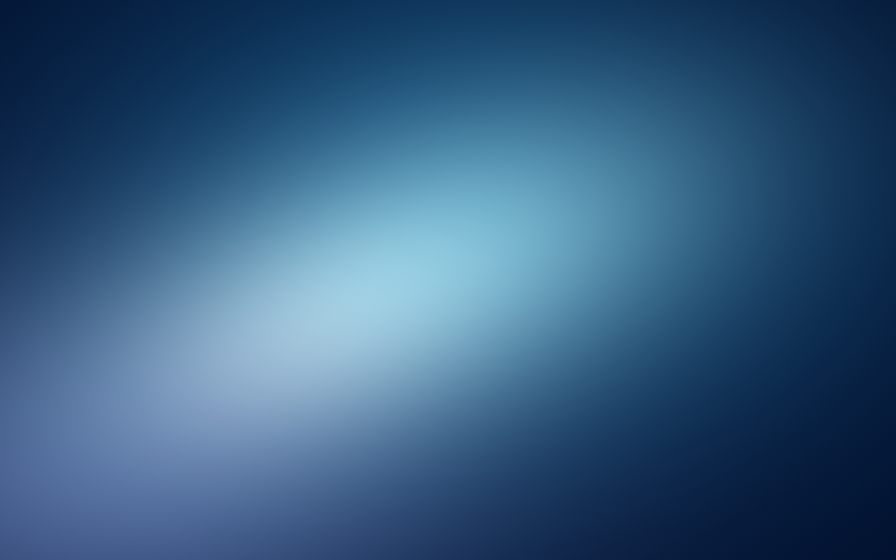
Write a WebGL 2 fragment shader that draws this background.

```glsl
#version 300 es
precision highp float;
// A soft blurred light on deep navy: a tilted cyan beam crosses the middle,
// with a periwinkle haze in the lower left and dark outer corners.
// Every layer is a rotated elliptical Gaussian added to the base colour.

uniform vec2 u_resolution;
out vec4 fragColor;

const float ASPECT = 1.6;
const vec3 NAVY = vec3(0.0, 0.05, 0.165);
const vec3 OCEAN = vec3(0.08, 0.26, 0.32);
const vec3 CYAN = vec3(0.43, 0.455, 0.36);
const vec3 PERIWINKLE = vec3(0.24, 0.27, 0.35);
const vec3 PALE = vec3(0.09, 0.03, 0.01);

// Gaussian falloff around a centre, stretched along a tilted axis.
float glow(vec2 p, vec2 center, vec2 size, float tilt) {
    float c = cos(tilt);
    float s = sin(tilt);
    vec2 d = p - center;
    vec2 q = vec2(c * d.x + s * d.y, c * d.y - s * d.x) / size;
    return exp(-dot(q, q));
}

// Small random value used to hide banding.
float hash(vec2 p) {
    return fract(sin(dot(p, vec2(12.99, 78.23))) * 43758.5);
}

void main() {
    vec2 uv = gl_FragCoord.xy / u_resolution;
    vec2 p = uv * vec2(ASPECT, 1.0);

    // Wide blue ambience over the navy base
    vec3 color = NAVY;
    color += OCEAN * glow(p, vec2(0.85, 0.64), vec2(0.75, 0.48), 0.0);

    // Haze in the lower left
    color += PERIWINKLE * glow(p, vec2(0.15, 0.12), vec2(0.70, 0.40), 0.0);

    // Tilted beam and its paler heart
    color += CYAN * glow(p, vec2(0.70, 0.49), vec2(0.55, 0.25), 0.35);
    color += PALE * glow(p, vec2(0.53, 0.38), vec2(0.30, 0.18), 0.35);

    // Dither below one colour step
    color += (hash(gl_FragCoord.xy) - 0.5) / 255.0;
    fragColor = vec4(clamp(color, 0.0, 1.0), 1.0);
}
```
